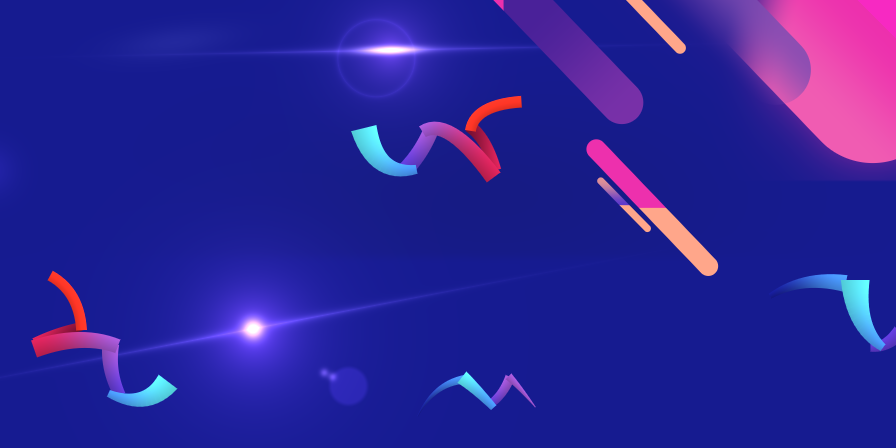
Reproduce this background procedurally as a Shadertoy shader.

```glsl
// Deep blue banner with two lens flares, slanted capsules and curled ribbons.
// Flares are summed falloffs, capsules are segment distances, ribbons are
// quadratic curves walked in short steps. The canvas is 200 x 100 units.

#define BASE vec3(.085, .105, .565)
#define PINK vec3(.93, .19, .68)
#define PEACH vec3(1, .65, .54)
#define CYAN vec3(.36, .91, .96)
#define SKY vec3(.28, .58, .95)
#define VIOLET vec3(.36, .22, .8)
#define PURPLE vec3(.62, .33, .8)
#define CRIMSON vec3(.81, .13, .33)
#define RED vec3(1, .21, .15)
#define MAROON vec3(.52, .07, .22)
#define STEPS 14

const vec2 SLANT = vec2(-.693, .721); // capsule axis, up and left
vec2 p;   // current point
vec3 col; // colour so far

float cover(float d) { return clamp(.5 - d * iResolution.y / 100., 0., 1.); }
void paint(vec3 c, float alpha) { col = mix(col, c, alpha); }
float blob(vec2 centre, vec2 size) {
  vec2 q = (p - centre) / size;
  return exp(-dot(q, q));
}

float capsule(vec2 a, vec2 b, float r) {
  vec2 ab = b - a;
  return length(p - a - ab * clamp(dot(p - a, ab) / dot(ab, ab), 0., 1.)) - r;
}

// Capsule from its lower tip to beyond the top edge
float slantBar(vec2 tip, float r) { return capsule(tip, tip + SLANT * 150., r); }

// Soft core, wide halo and a thin tapering streak
void flare(vec2 centre, float angle, vec2 coreSize, float reach) {
  vec2 q = p - centre, axis = vec2(cos(angle), sin(angle));
  q = vec2(dot(q, axis), axis.x * q.y - axis.y * q.x);
  float core = exp(-dot(q / coreSize, q / coreSize));
  float halo = exp(-length(q) / 6.);
  float taper = exp(-pow(abs(q.x) / reach, 1.5));
  float streak = exp(-abs(q.y) / (.25 + .5 * taper)) * taper;
  col += core * vec3(.85, .75, .6) + halo * vec3(.36, .18, .42)
       + streak * vec3(.25, .18, .34);
}

// Flat-ended curved band, blended from colour c0 to c1
void ribbon(vec2 a, vec2 b, vec2 c, float w0, float w1, vec3 c0, vec3 c1) {
  vec2 low = min(a, min(b, c)) - 4., high = max(a, max(b, c)) + 4.;
  if (any(lessThan(p, low)) || any(greaterThan(p, high))) return;
  float best = 1e4, along = 0., side = 0.;
  vec2 from = a;
  for (int i = 1; i <= STEPS; i++) {
    float t = float(i) / float(STEPS);
    vec2 to = mix(mix(a, b, t), mix(b, c, t), t), e = to - from, q = p - from;
    float h = clamp(dot(q, e) / dot(e, e), 0., 1.);
    float u = t + (h - 1.) / float(STEPS), w = mix(w0, w1, u);
    float d = length(q - e * h) - w;
    if (d < best) {
      best = d;
      along = u;
      side = (e.x * q.y - e.y * q.x) / (length(e) * w);
    }
    from = to;
  }
  best = max(best, max(dot(a - p, normalize(b - a)), dot(p - c, normalize(c - b))));
  vec3 tone = mix(c0, c1, smoothstep(0., 1., along));
  paint(tone * (1. + .13 * clamp(side, -1., 1.)), cover(best));
}

void backdrop() {
  col = BASE - vec3(0, 0, .05) * blob(vec2(105, 56), vec2(55, 22)) * smoothstep(41., 44., p.y);
  col += .05 * blob(vec2(39, 90.5 + .12 * (p.x - 39.)), vec2(13, 3.5));
  col += vec3(.05, .03, .09) * blob(vec2(-2, 62), vec2(5.5));
  flare(vec2(87.2, 88.8), .02, vec2(6, .9), 30.);
  flare(vec2(56.5, 26.6), .19, vec2(2.2), 36.);
  // Lens ghosts
  col += vec3(.1, .05, .18) * exp(-length(p - vec2(57, 24)) / 13.);
  col += vec3(.06, .04, .1) * exp(-2. * abs(length(p - vec2(84, 87)) - 8.6));
  col += vec3(.07, .04, .12) * smoothstep(4.8, 3.6, length(p - vec2(77.8, 13.8)));
  for (float i = 0.; i < 2.; i++)
    col += vec3(.28, .2, .3) * blob(vec2(72.4, 16.8) + i * vec2(1.8, -.9), vec2(.9));
}

void capsules() {
  vec2 across = vec2(SLANT.y, -SLANT.x);
  // Large pink bar with haze
  vec2 tip = vec2(194.8, 79.7);
  float d = slantBar(tip, 16.1), s = dot(p - tip, across) / 16.1;
  float solid = smoothstep(32., 14., dot(p - tip, SLANT) - 10. * (s + 1.));
  float haze = exp(-max(d, 0.) / 5.) * smoothstep(59.3, 60., p.y);
  paint(PINK, haze * (.08 + .18 * solid));
  paint(mix(vec3(.94, .36, .7), PINK, smoothstep(-.7, .7, s)), cover(d) * solid);
  paint(vec3(.97, .16, .76), cover(291.4 - p.x - p.y));
  // Lavender veil, clear on its left side
  tip = vec2(173.2, 84.4);
  s = dot(p - tip, across) / 7.8;
  paint(vec3(.49, .3, .7), cover(slantBar(tip, 7.8)) * .85 * smoothstep(-1.1, .9, s));
  // Purple bar with a pink corner, then a small peach bar
  tip = vec2(138.8, 77.1);
  d = cover(slantBar(tip, 4.8));
  s = smoothstep(-3., 28., dot(p - tip, SLANT));
  paint(mix(vec3(.47, .19, .66), vec3(.29, .13, .6), s), d);
  paint(PINK, d * cover(p.x - 112.4));
  paint(PEACH, cover(slantBar(vec2(151.8, 89.3), 1.3)));
  // Two-tone sticks
  paint(mix(PEACH, PINK, cover(53.6 - p.y)), cover(capsule(vec2(133.1, 66.7), vec2(158.1, 40.6), 2.2)));
  vec3 upper = mix(VIOLET, PEACH, .8 * smoothstep(54., 60., p.y));
  paint(mix(PEACH, upper, cover(54.2 - p.y)), cover(capsule(vec2(134.1, 59.6), vec2(144.5, 49), .8)));
}

void ribbons() {
  // Upper centre
  ribbon(vec2(90.6, 62.2), vec2(94.3, 66.1), vec2(96.4, 71.4), 1.8, 1.7, VIOLET, PURPLE);
  ribbon(vec2(81.2, 71.4), vec2(83.9, 60.4), vec2(93, 62.2), 2.9, 1., CYAN, SKY);
  ribbon(vec2(104.7, 71.9), vec2(108.5, 69.3), vec2(110.7, 62), 1.4, 1.2, MAROON, CRIMSON);
  ribbon(vec2(94.3, 70.6), vec2(100, 74.2), vec2(110.2, 60.4), 1.4, 1.9, PURPLE, CRIMSON);
  ribbon(vec2(105, 70.8), vec2(105.9, 76.6), vec2(116.4, 77.3), 1.2, 1.3, RED, RED);
  // Lower left
  ribbon(vec2(24.7, 23.2), vec2(24, 17.2), vec2(26.8, 11.7), 1.9, 1.3, PURPLE, VIOLET);
  ribbon(vec2(24.2, 12.2), vec2(32.6, 8.3), vec2(37.5, 14.8), .8, 2.6, SKY, CYAN);
  ribbon(vec2(7.8, 23.4), vec2(13, 26), vec2(18.2, 27.1), 1.2, 1., CRIMSON, MAROON);
  ribbon(vec2(7.6, 22.1), vec2(18.2, 25.8), vec2(26.3, 22.7), 2., 1.6, CRIMSON, PURPLE);
  ribbon(vec2(11.2, 38.5), vec2(17.7, 34.9), vec2(18.2, 26.3), 1.2, 1.2, RED, RED);
  // Lower centre
  ribbon(vec2(93.2, 7), vec2(96.9, 14.6), vec2(104.2, 15.4), .1, 1., BASE, SKY);
  ribbon(vec2(108.9, 9.4), vec2(112.2, 11.5), vec2(113.9, 15.9), .9, 1.1, VIOLET, PURPLE);
  ribbon(vec2(103.1, 15.8), vec2(106, 13.5), vec2(110.2, 9), 1.6, .8, CYAN, SKY);
  ribbon(vec2(113.5, 16), vec2(116.1, 13.5), vec2(119.5, 9.1), .9, .1, PURPLE, PURPLE);
  // Right edge
  ribbon(vec2(171.9, 33.9), vec2(179.2, 38.5), vec2(188.8, 36.7), .6, 1.9, BASE, SKY);
  ribbon(vec2(194.3, 22.4), vec2(198, 22.4), vec2(201, 26), .9, 1.7, VIOLET, VIOLET);
  ribbon(vec2(190.9, 37.5), vec2(190.9, 27), vec2(197.1, 22.4), 3.2, .9, CYAN, SKY);
}

void mainImage(out vec4 fragColor, in vec2 fragCoord) {
  p = fragCoord / iResolution.xy * vec2(200, 100);
  backdrop();
  capsules();
  ribbons();
  fragColor = vec4(clamp(col, 0., 1.), 1);
}
```
